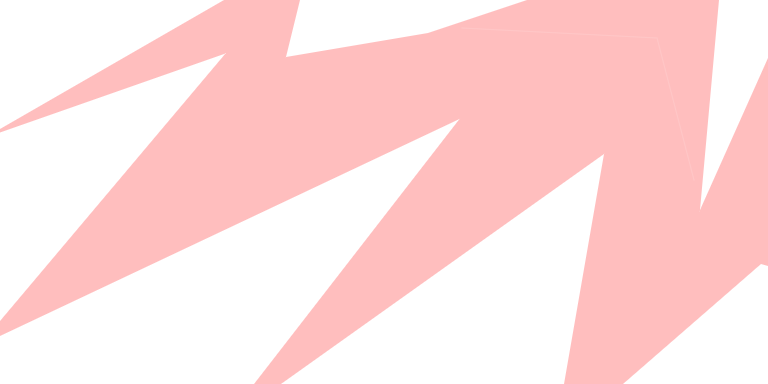
This background is drawn by a Shadertoy shader. Its source:

```glsl
const vec3 PINK = vec3(1.0, 0.745, 0.745);
const vec3 WHITE = vec3(1.0);

// Signed distance to the line a-b, positive on its clockwise side
float side(vec2 p, vec2 a, vec2 b) {
    vec2 d = normalize(b - a);
    return dot(p - a, vec2(-d.y, d.x));
}

// Open wedge with its point at tip, positive inside
float wedge(vec2 p, vec2 a, vec2 tip, vec2 b) {
    return min(side(p, a, tip), side(p, tip, b));
}

float segment(vec2 p, vec2 a, vec2 b) {
    vec2 d = b - a;
    return length(p - a - d * clamp(dot(p - a, d) / dot(d, d), 0.0, 1.0));
}

void mainImage(out vec4 fragColor, in vec2 fragCoord) {
    // Design grid of 768 by 384, y pointing down
    vec2 uv = fragCoord / iResolution.xy;
    vec2 p = vec2(uv.x, 1.0 - uv.y) * vec2(768.0, 384.0);
    float pixel = 768.0 / iResolution.x;

    // White gaps on the left and along the top
    float gap = side(p, vec2(224, 0), vec2(0, 129));
    gap = max(gap, wedge(p, vec2(0, 132.5), vec2(225.5, 53.5), vec2(0, 321)));
    float notch = wedge(p, vec2(527, 0), vec2(428, 33), vec2(286, 57));
    gap = max(gap, min(notch, side(p, vec2(286, 57), vec2(300, 0))));
    gap = max(gap, wedge(p, vec2(768, 58), vec2(700, 210), vec2(719, 0)));

    // White gaps rising from the bottom
    gap = max(gap, wedge(p, vec2(0, 336), vec2(459.5, 119), vec2(254, 384)));
    gap = max(gap, wedge(p, vec2(281, 384), vec2(604, 154), vec2(564, 384)));
    gap = max(gap, wedge(p, vec2(623, 384), vec2(761, 264), vec2(768, 266)));

    // Faint seam inside the pink shape
    float seam = min(segment(p, vec2(462, 28), vec2(657, 38)),
                     segment(p, vec2(657, 38), vec2(694, 180)));
    float seamMask = 0.12 * (1.0 - smoothstep(0.0, 0.7 + 0.5 * pixel, seam));

    float gapMask = clamp(gap / pixel + 0.5, 0.0, 1.0);
    fragColor = vec4(mix(PINK, WHITE, max(gapMask, seamMask)), 1.0);
}
```
